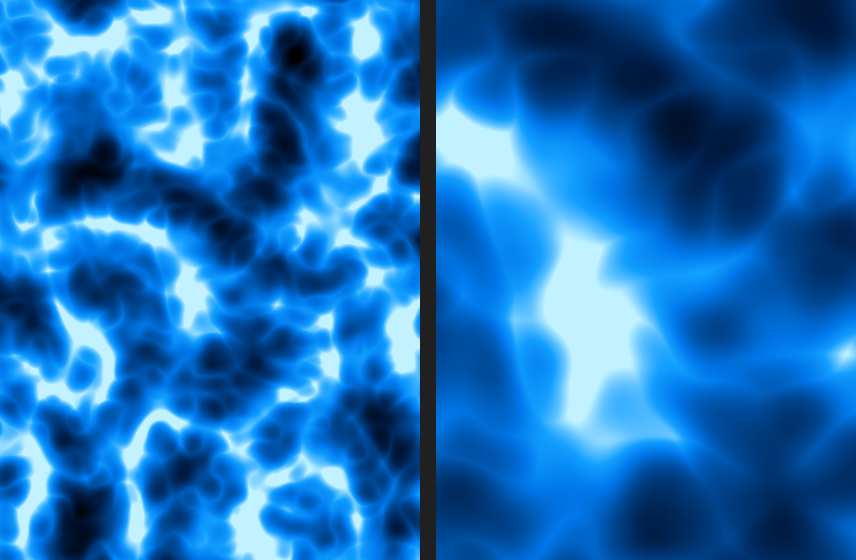
Left: the whole. Right: its middle third, enlarged.
Give the GLSL for this texture, as a WebGL 2 fragment shader.

```glsl
#version 300 es
precision highp float;
// Glowing blue turbulence: dark rounded pools parted by pale, creased veins.
// Octaves of signed noise are folded at zero and summed; the height then
// passes through a colour ramp from pale cyan over azure to black.

#define CELLS_ACROSS 4.1    // noise cells over the canvas width
#define OCTAVES 3
#define LACUNARITY 2.03     // frequency step between octaves
#define GAIN 0.5            // amplitude step between octaves
#define CREASE_SOFT 0.012   // rounding of the fold
#define SLOPE 0.577         // strength of lattice gradients
#define OFFSET 0.354        // strength of lattice values
#define SEED 17.0

uniform vec2 u_resolution;
out vec4 fragColor;

const int STOPS = 7;
const float LEVELS[STOPS] = float[](0.115, 0.160, 0.205, 0.280, 0.390, 0.530, 0.690);
const vec3 COLOURS[STOPS] = vec3[](
    vec3(0.76, 0.95, 1.00), vec3(0.38, 0.76, 1.00), vec3(0.07, 0.62, 1.00),
    vec3(0.00, 0.47, 0.92), vec3(0.00, 0.28, 0.58), vec3(0.00, 0.11, 0.27),
    vec3(0.00, 0.00, 0.01));

float hash(vec2 p) {
    return fract(sin(dot(p, vec2(127.1, 311.7))) * 43758.5453);
}

// Each lattice corner carries a random slope and a random value,
// so the zero lines do not all run through the corners.
float corner(vec2 cell, vec2 toPoint) {
    float angle = 6.2832 * hash(cell);
    float value = 2.0 * hash(cell + 57.3) - 1.0;
    return SLOPE * dot(vec2(cos(angle), sin(angle)), toPoint) + OFFSET * value;
}

float noise(vec2 p) {
    vec2 cell = floor(p), f = fract(p);
    vec2 w = f * f * f * (f * (f * 6.0 - 15.0) + 10.0);
    vec2 e = vec2(0.0, 1.0);
    float low = mix(corner(cell, f), corner(cell + e.yx, f - e.yx), w.x);
    float high = mix(corner(cell + e.xy, f - e.xy), corner(cell + e.yy, f - e.yy), w.x);
    return mix(low, high, w.y);
}

// Sum of folded octaves, each turned to hide the lattice
float turbulence(vec2 p) {
    const mat2 turn = mat2(0.8, 0.6, -0.6, 0.8);
    float sum = 0.0, amplitude = 1.0;
    for (int i = 0; i < OCTAVES; i++) {
        float n = noise(p);
        sum += amplitude * (sqrt(n * n + CREASE_SOFT * CREASE_SOFT) - 0.5 * CREASE_SOFT);
        p = turn * p * LACUNARITY + SEED;
        amplitude *= GAIN;
    }
    return sum;
}

vec3 ramp(float height) {
    vec3 colour = COLOURS[0];
    for (int i = 1; i < STOPS; i++) {
        float t = (height - LEVELS[i - 1]) / (LEVELS[i] - LEVELS[i - 1]);
        colour = mix(colour, COLOURS[i], clamp(t, 0.0, 1.0));
    }
    return colour;
}

void main() {
    vec2 p = gl_FragCoord.xy / u_resolution.x * CELLS_ACROSS + SEED;
    fragColor = vec4(ramp(turbulence(p)), 1.0);
}
```
